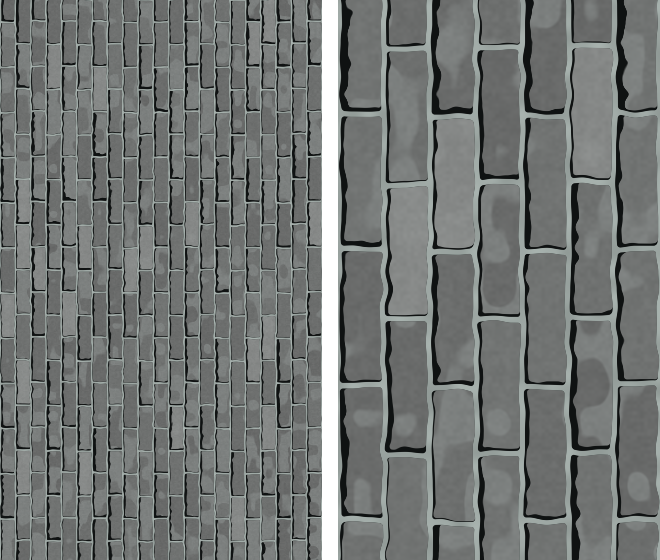
Left, the full canvas; right, a detail of the centre.
A Shadertoy shader for this texture:

```glsl
const float COLUMNS = 21.0;          // bricks across the canvas
const float BRICK_LENGTH = 2.945;    // in column widths
const float TOP_PHASE = 0.48;        // first joint below the top edge
const float COLUMN_JITTER = 0.035;   // joint drift, in brick lengths
const float MORTAR_HALF = 0.057;     // in column widths
const float CORNER_RADIUS = 0.07;
const float WOBBLE = 0.085;
const float SHADOW_MIN = 0.025;
const float SHADOW_MAX = 0.17;
const float GRAIN = 0.025;
const float LIGHT_BRICKS = 0.09;     // share of pale bricks

const vec3 MORTAR = vec3(0.63, 0.67, 0.655);
const vec3 SHADOW = vec3(0.06, 0.07, 0.07);
const vec3 STONE_DARK = vec3(0.405, 0.41, 0.407);
const vec3 STONE_MID = vec3(0.445, 0.455, 0.45);
const vec3 STONE_PATCH = vec3(0.50, 0.515, 0.51);
const vec3 STONE_PALE = vec3(0.55, 0.56, 0.555);

float hash(vec2 p) {
    return fract(sin(dot(p, vec2(127.1, 311.7))) * 43758.545);
}

float noise(vec2 p) {
    vec2 i = floor(p);
    vec2 f = fract(p);
    f = f * f * (3.0 - 2.0 * f);
    return mix(mix(hash(i), hash(i + vec2(1, 0)), f.x),
               mix(hash(i + vec2(0, 1)), hash(i + vec2(1, 1)), f.x), f.y);
}

float roundBox(vec2 p, vec2 halfSize, float radius) {
    vec2 d = abs(p) - halfSize + radius;
    return length(max(d, 0.0)) + min(max(d.x, d.y), 0.0) - radius;
}

// Coverage of the inside of a distance field
float fill(float d, float pixel) {
    return 1.0 - smoothstep(-0.6 * pixel, 0.6 * pixel, d);
}

void mainImage(out vec4 fragColor, in vec2 fragCoord) {
    // Column widths, with y measured down from the top edge
    float pixel = COLUMNS / iResolution.x;
    vec2 q = vec2(fragCoord.x, iResolution.y - fragCoord.y) * pixel;

    // Uneven edges
    vec2 warp = vec2(noise(q * vec2(1.5, 2.6)), noise(q * vec2(2.6, 1.5) + 37.0)) - 0.5;
    vec2 w = q + WOBBLE * warp;

    // Brick cell: every other column slides by half a brick
    float column = floor(w.x);
    float phase = TOP_PHASE + 0.5 * mod(column, 2.0)
                + COLUMN_JITTER * (hash(vec2(column, 5.0)) - 0.5);
    float along = w.y / BRICK_LENGTH - phase;
    vec2 id = vec2(column, floor(along));
    vec2 size = vec2(1.0, BRICK_LENGTH);
    vec2 local = (vec2(fract(w.x), fract(along)) - 0.5) * size;
    vec2 halfSize = 0.5 * size - MORTAR_HALF;
    float brick = fill(roundBox(local, halfSize, CORNER_RADIUS), pixel);

    // Stone face, inset on the left and bottom to leave a ragged shadow
    float depth = mix(SHADOW_MIN, SHADOW_MAX, hash(id + 11.3));
    float ragged = 0.5 + noise(q * 4.5 + id * 7.0);
    vec2 inset = depth * ragged * vec2(1.0, 0.3 + 0.8 * hash(id + 23.7));
    vec2 faceShift = 0.5 * inset * vec2(1.0, -1.0);
    float face = fill(roundBox(local - faceShift, halfSize - 0.5 * inset, CORNER_RADIUS), pixel);

    // Tone of each brick and its worn patches
    float tone = hash(id + 3.1);
    vec3 stone = mix(STONE_DARK, STONE_MID, tone);
    float wear = noise(local * vec2(1.7, 1.3) + id * 13.0);
    float threshold = mix(0.38, 0.85, hash(id + 41.0));
    stone = mix(stone, STONE_PATCH, 0.85 * smoothstep(threshold - 0.05, threshold + 0.05, wear));
    float pale = step(1.0 - LIGHT_BRICKS, hash(id + 67.0));
    stone = mix(stone, STONE_PALE, 0.8 * pale);
    stone += GRAIN * (noise(q * 13.0) + noise(q * 7.0 + 19.0) - 1.0);

    // Mortar, shadow, then stone
    vec3 joint = MORTAR * (0.9 + 0.15 * noise(q * 3.0 + 53.0));
    vec3 color = mix(joint, mix(SHADOW, stone, face), brick);
    fragColor = vec4(color, 1.0);
}
```
